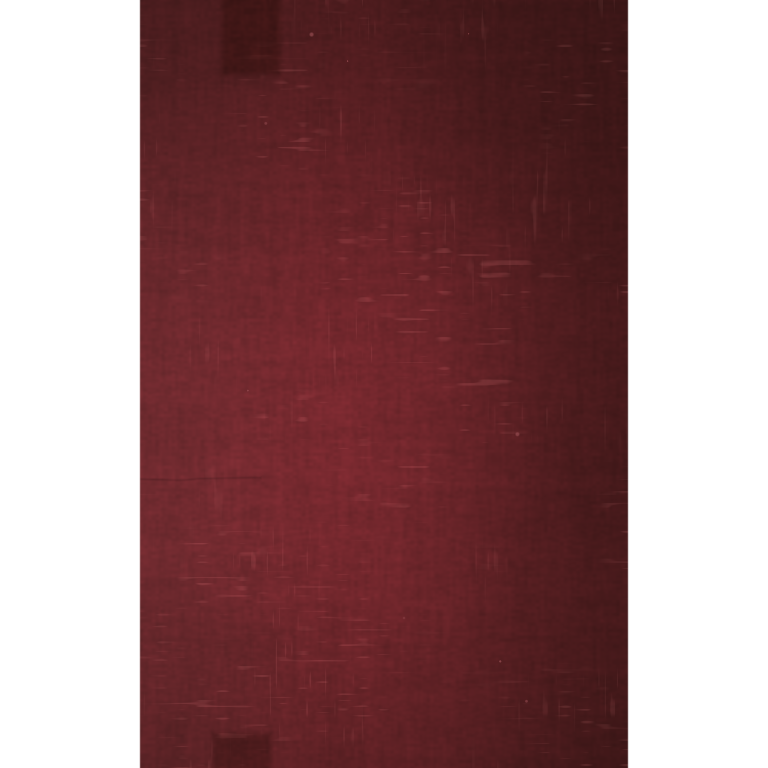
Give the GLSL for this texture, as a Shadertoy shader.

```glsl
// A dark red book cloth standing between two white margins.
// A broad soft light shades the cloth; stretched value noise in both
// directions forms the threads, with slubs, stains and specks on top.

const vec3 WHITE = vec3(1.0);
const vec3 CLOTH_DARK = vec3(0.180, 0.072, 0.068);
const vec3 CLOTH_LIGHT = vec3(0.468, 0.158, 0.182);
const vec3 STAIN_BROWN = vec3(0.235, 0.078, 0.070);
const vec3 SPECK_PINK = vec3(0.62, 0.32, 0.34);
const float CLOTH_LEFT = 0.1823;
const float CLOTH_RIGHT = 0.8177;

float hash(vec2 p) {
    vec3 q = fract(vec3(p.xyx) * 0.1031);
    q += dot(q, q.yzx + 33.33);
    return fract((q.x + q.y) * q.z);
}

float valueNoise(vec2 p) {
    vec2 cell = floor(p);
    vec2 f = fract(p);
    f = f * f * (3.0 - 2.0 * f);
    float low = mix(hash(cell), hash(cell + vec2(1, 0)), f.x);
    float high = mix(hash(cell + vec2(0, 1)), hash(cell + vec2(1, 1)), f.x);
    return mix(low, high, f.y);
}

// Noise centred on zero
float grain(vec2 p) {
    return valueNoise(p) - 0.5;
}

// Soft mask of an axis-aligned box
float softBox(vec2 p, vec2 center, vec2 halfSize, float blur) {
    vec2 d = abs(p - center) - halfSize;
    return 1.0 - smoothstep(-blur, blur, max(d.x, d.y));
}

// Light over the cloth, c running from 0 to 1 across and up
float coverLight(vec2 c) {
    float across = 1.0 - 0.70 * smoothstep(0.40, 1.05, c.x)
                 - 0.12 * (1.0 - smoothstep(0.0, 0.30, c.x));
    float upward = 1.0 - 0.60 * smoothstep(0.48, 1.05, c.y)
                 - 0.38 * (1.0 - smoothstep(-0.08, 0.32, c.y));
    return across * upward;
}

// Fine threads, with slower bands where the dye is uneven
float weave(vec2 p) {
    float weft = grain(p * vec2(75.0, 235.0));
    float warp = grain(p * vec2(235.0, 45.0) + 17.0);
    float knots = grain(p * vec2(190.0, 240.0) + 41.0);
    float weftBands = grain(p * vec2(9.0, 95.0) + 63.0);
    float warpBands = grain(p * vec2(110.0, 7.0) + 87.0);
    return 0.09 * weft + 0.09 * warp + 0.10 * knots
         + 0.08 * weftBands + 0.08 * warpBands;
}

// Sparse pale threads, long along the axis with the lower frequency
float slubs(vec2 p, vec2 frequency, float seed) {
    float thread = smoothstep(0.76, 0.98, valueNoise(p * frequency + seed));
    return thread * smoothstep(0.45, 0.80, valueNoise(p * 11.0 + seed));
}

// Small pale dots scattered over the cloth
float specks(vec2 p) {
    float mask = 0.0;
    for (int i = 0; i < 9; i++) {
        float id = float(i);
        vec2 place = vec2(hash(vec2(id, 3.0)), hash(vec2(id, 8.0)));
        place.x = mix(CLOTH_LEFT, CLOTH_RIGHT, place.x);
        float radius = mix(0.001, 0.003, hash(vec2(id, 5.0)));
        float dotMask = 1.0 - smoothstep(0.4 * radius, 1.4 * radius, length(p - place));
        mask = max(mask, dotMask * mix(0.3, 0.7, hash(vec2(id, 6.0))));
    }
    return mask;
}

vec3 clothColor(vec2 p) {
    vec2 c = vec2((p.x - CLOTH_LEFT) / (CLOTH_RIGHT - CLOTH_LEFT), p.y);
    float light = coverLight(c);
    float clouds = 0.09 * grain(p * 5.0 + 29.0);
    float tone = light + clouds + weave(p) * (0.55 + 0.65 * light);
    vec3 color = mix(CLOTH_DARK, CLOTH_LIGHT, tone);

    // Worn, greyer left side
    color += vec3(0.0, 0.018, 0.016) * (1.0 - smoothstep(0.0, 0.45, c.x)) * light;

    // Pale slubs along and across
    float pale = slubs(p, vec2(38.0, 250.0), 5.0) + 0.7 * slubs(p, vec2(250.0, 26.0), 71.0);
    color += vec3(0.09, 0.06, 0.06) * pale;

    // Brown stains at top and bottom, and a faint crease at the left
    float stain = softBox(p, vec2(0.327, 0.955), vec2(0.038, 0.052), 0.007);
    stain = max(stain, 0.7 * softBox(p, vec2(0.315, 0.015), vec2(0.038, 0.030), 0.007));
    color = mix(color, STAIN_BROWN * (0.9 + weave(p)), 0.65 * stain);
    float creaseHeight = 0.376 + 0.004 * grain(vec2(p.x * 30.0, 2.0));
    float crease = softBox(p, vec2(0.25, creaseHeight), vec2(0.09, 0.001), 0.002);
    color *= 1.0 - 0.16 * crease;

    return mix(color, SPECK_PINK, specks(p));
}

void mainImage(out vec4 fragColor, in vec2 fragCoord) {
    vec2 p = fragCoord / iResolution.xy;
    float edge = 0.0013;
    float inside = smoothstep(CLOTH_LEFT - edge, CLOTH_LEFT + edge, p.x)
                 * (1.0 - smoothstep(CLOTH_RIGHT - edge, CLOTH_RIGHT + edge, p.x));
    fragColor = vec4(mix(WHITE, clothColor(p), inside), 1.0);
}
```
